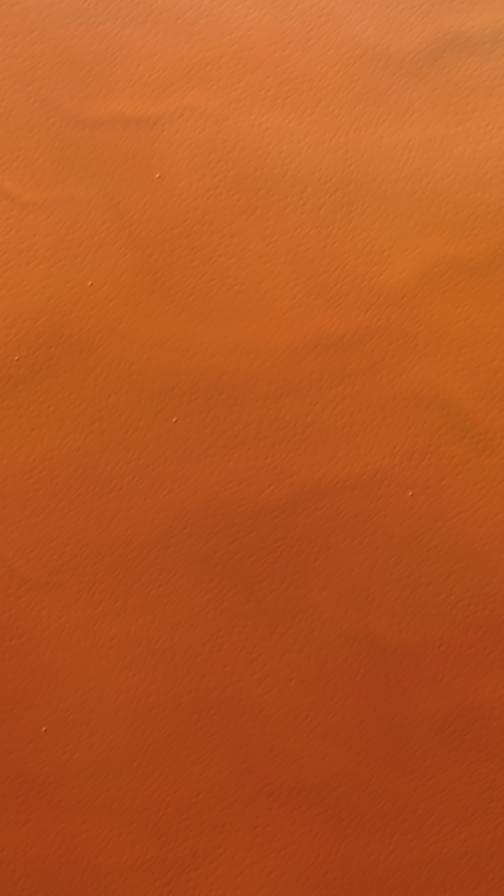
Give the GLSL for this texture, as a Shadertoy shader.

```glsl
// Burnt orange painted leather: a mottled vertical fade with faint folds and slanted fine grain.
const vec3 TONES[6] = vec3[6](
    vec3(0.84, 0.51, 0.28), vec3(0.83, 0.47, 0.23), vec3(0.79, 0.43, 0.18),
    vec3(0.76, 0.37, 0.13), vec3(0.69, 0.31, 0.11), vec3(0.63, 0.25, 0.085));
const float STOPS[6] = float[6](0.0, 0.09, 0.20, 0.37, 0.59, 0.88);
const float BLOTCH_SHIFT = 0.075;      // how far blotches bend the fade
const float MOTTLE = 0.045;            // light and dark cloudiness
const float HUE_DRIFT = 0.02;          // olive to red wandering
const vec2  GRAIN_CELLS = vec2(115.0, 250.0); // along and across the strokes
const float GRAIN_ANGLE = 0.8;
const float GRAIN_CONTRAST = 0.062;
const int   FOLD_COUNT = 12;
const float FOLD_CONTRAST = 0.1;
const float SPECK_CELLS = 14.0;
const float SPECK_CHANCE = 0.05;

vec2 hash2(vec2 p) {
    vec3 q = fract(vec3(p.xyx) * vec3(0.1031, 0.1030, 0.0973));
    q += dot(q, q.yzx + 33.33);
    return fract((q.xx + q.yz) * q.zy);
}

mat2 rotation(float angle) {
    float c = cos(angle), s = sin(angle);
    return mat2(c, -s, s, c);
}

// Layered, warped sines, roughly -1 to 1
float waves(vec2 p) {
    float sum = 0.0, gain = 0.5;
    for (int i = 0; i < 6; i++) {
        p = rotation(1.1) * p * 1.6 + vec2(1.7, 4.1);
        p += 0.6 * sin(p.yx * 1.3);
        sum += gain * sin(p.x) * cos(p.y * 0.9);
        gain *= 0.66;
    }
    return sum;
}

// Cellular bumps of uneven height
float bumps(vec2 p) {
    vec2 cell = floor(p), local = fract(p);
    float height = 0.0;
    for (int y = -1; y <= 1; y++)
    for (int x = -1; x <= 1; x++) {
        vec2 n = vec2(x, y);
        vec2 h = hash2(cell + n + 300.0);
        vec2 d = n + h - local;
        height += (0.1 + 1.1 * h.x * h.x) * exp(-5.0 * dot(d, d));
    }
    return height;
}

// Slanted strokes lit from above, as a slope across their width
float grain(vec2 p) {
    p += 0.006 * sin(p.yx * 23.0);
    vec2 q = rotation(GRAIN_ANGLE) * p * GRAIN_CELLS.x;
    q.y *= GRAIN_CELLS.y / GRAIN_CELLS.x;
    return bumps(q + vec2(0.0, 0.25)) - bumps(q - vec2(0.0, 0.25));
}

// Scattered soft creases with a bright lip over a dark one
float folds(vec2 p, float width) {
    float shade = 0.0;
    for (int i = 0; i < FOLD_COUNT; i++) {
        vec2 h = hash2(vec2(float(i) * 7.0 + 3.0, 19.0));
        vec2 center = vec2(h.x * width, (float(i) + 0.5) / float(FOLD_COUNT));
        vec2 d = rotation((h.y - 0.5) * 0.9) * (p - center);
        d.y += 0.008 * sin(d.x * 32.0 + h.y * 6.0) + 0.004 * sin(d.x * 75.0);
        d /= vec2(0.05 + 0.06 * h.y, 0.008 + 0.012 * h.x);
        shade += d.y * exp(-dot(d, d)) * mix(0.3, 1.0, p.y);
    }
    return shade;
}

// Rare pale flecks with a shaded underside
float specks(vec2 p) {
    vec2 q = p * SPECK_CELLS, cell = floor(q);
    vec2 d = rotation(GRAIN_ANGLE) * (fract(q) - 0.25 - 0.5 * hash2(cell + 71.0));
    d /= vec2(0.035, 0.02);
    vec2 under = d + vec2(0.0, 1.6);
    float present = step(hash2(cell + 135.0).x, SPECK_CHANCE);
    return present * (exp(-dot(d, d)) - 0.6 * exp(-dot(under, under)));
}

vec3 fade(float depth) {
    vec3 color = TONES[0];
    for (int i = 1; i < 6; i++)
        color = mix(color, TONES[i], clamp((depth - STOPS[i - 1]) / (STOPS[i] - STOPS[i - 1]), 0.0, 1.0));
    return color;
}

void mainImage(out vec4 fragColor, in vec2 fragCoord) {
    vec2 p = fragCoord / iResolution.y;
    float width = iResolution.x / iResolution.y;

    // Base fade, bent by broad and small blotches
    float blotch = waves(p * vec2(2.6, 4.0)) + 0.4 * waves(p * vec2(8.0, 11.0) + 5.0);
    vec3 color = fade(1.0 - p.y + BLOTCH_SHIFT * blotch);

    // Slow hue wandering
    float drift = waves(p * vec2(3.0, 4.5) + 9.0);
    color += HUE_DRIFT * drift * vec3(0.3, -0.7, 0.6);

    // Cloudiness, folds and grain
    float patchy = 0.85 + 0.45 * waves(p * 8.0 + 2.0);
    float light = MOTTLE * waves(p * vec2(5.0, 8.0) + 14.0);
    light += FOLD_CONTRAST * folds(p, width) + GRAIN_CONTRAST * patchy * grain(p);
    color = color * (1.0 + light) + 0.16 * specks(p);
    fragColor = vec4(clamp(color, 0.0, 1.0), 1.0);
}
```
